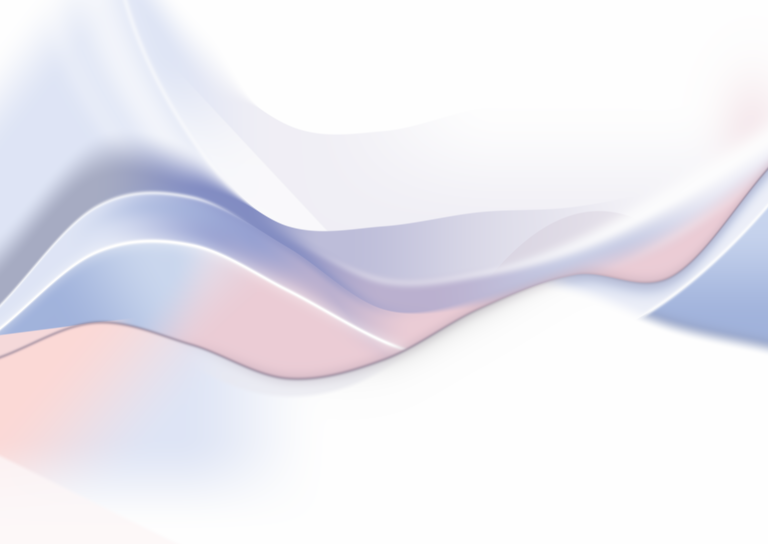
Give the GLSL for this background, as a Shadertoy shader.

```glsl
const vec3 WHITE = vec3(.995);
const vec3 PALE = vec3(.87, .895, .96);
const vec3 BLUE = vec3(.63, .7, .86);
const vec3 DEEP = vec3(.51, .55, .76);
const vec3 LAVENDER = vec3(.74, .74, .85);
const vec3 MAUVE = vec3(.73, .69, .81);
const vec3 PINK = vec3(.92, .8, .835);
const vec3 SHADOW = vec3(.56, .5, .58);

// Smooth curve through nine evenly spaced heights
float spline(float x, float h[9]) {
  float s = clamp(x, 0., 1.) * 8.;
  int i = min(int(s), 7);
  float t = s - float(i), a = h[i], b = h[i + 1];
  float before = i > 0 ? h[max(i - 1, 0)] : 2. * a - b;
  float after = i < 7 ? h[min(i + 2, 8)] : 2. * b - a;
  float m = .5 * (b - before), n = .5 * (after - a);
  return a + t * (m + t * (3. * (b - a) - 2. * m - n + t * (2. * (a - b) + m + n)));
}

float ramp(float a, float b, float x) { return smoothstep(a, b, x); }
float inside(float d, float soft) { return smoothstep(-soft, soft, d); }
float glow(float d, float width) { return exp(-d * d / (width * width)); }

// Pale veil and folds behind the ribbons
vec3 upperVeil(vec2 p, float px) {
  float x = p.x, depth = 1. - p.y;
  float top = spline(x, float[9](1.3, 1.15, .917, .77, .759, .8, .816, .8, .87));
  float mask = inside(top - p.y, mix(.06, px, ramp(.27, .34, x)));
  mask *= 1. - ramp(.38, .65, x) * ramp(.56, .82, p.y);
  mask *= ramp(.4, 1.6, x / .1 + depth / .18);
  float fold = x - .163 - .2 * depth - .56 * depth * depth;
  float diagonal = x - .267 - .661 * (depth - .184);
  vec3 veil = mix(PALE, vec3(.94, .935, .96), ramp(.2, .36, x));
  veil = mix(veil, WHITE, .6 * glow(fold + .035, .035) + .25 * glow(fold + .1, .02));
  veil = mix(veil, WHITE, .5 * glow(fold, .004));
  veil = mix(veil, WHITE, .65 * inside(fold, .01) * inside(-diagonal, px) * ramp(.1, .32, depth));
  vec3 col = mix(WHITE, veil, mask);
  return mix(col, PINK, .4 * glow(x - .98, .045) * glow(p.y - .76, .1));
}

// Crest, lavender sheet and bright streak
vec3 upperRibbon(vec3 col, vec2 p, float px) {
  float x = p.x, right = ramp(.6, 1., x);
  float crest = spline(x, float[9](.53, .711, .69, .584, .584, .61, .62, .66, .74));
  vec3 sheet = mix(vec3(.65, .67, .76), DEEP, ramp(.12, .27, x));
  sheet = mix(sheet, LAVENDER, ramp(.32, .42, x));
  sheet = mix(sheet, vec3(.87, .865, .915), ramp(.44, .68, x));
  float soft = mix(.045, px, ramp(.22, .34, x));
  col = mix(col, sheet, inside(crest - p.y, soft) * (1. - ramp(.62, .85, x)));
  float arch = .612 - 6. * (x - .78) * (x - .78);
  col = mix(col, vec3(.84, .81, .86), (.55 - .3 * right) * inside(arch - p.y, px));

  float streak = p.y - spline(x, float[9](.5, .62, .65, .565, .484, .497, .547, .634, .742));
  vec3 under = mix(DEEP, MAUVE, ramp(.34, .5, x));
  under = mix(under, vec3(.77, .79, .89), ramp(.55, .75, x));
  under = mix(under, vec3(.9, .9, .95), ramp(.8, .95, x));
  col = mix(col, under, inside(-streak, .018) * ramp(.27, .36, x));
  float shine = ramp(.36, .5, x) * mix(.3, .9, ramp(.55, .85, x));
  col = mix(col, WHITE, shine * glow(streak, .008 + .026 * right));
  return mix(col, WHITE, .5 * right * glow(streak + .075, .012));
}

// Light band and blue to pink sheet
vec3 lowerRibbon(vec3 col, vec2 p, float px) {
  float x = p.x, left = 1. - ramp(.24, .34, x);
  float d = spline(x, float[9](.438, .619, .637, .545, .431, .444, .499, .567, .69)) - p.y;
  vec3 band = mix(PALE, vec3(.59, .63, .82), ramp(.12, .3, x));
  band = mix(band, MAUVE, ramp(.32, .42, x));
  band = mix(band, PINK, max(ramp(.42, .54, x), ramp(.02, .11, d) * ramp(.25, .4, x)));
  col = mix(col, band, inside(d, mix(px, .03, ramp(.5, .8, x))));
  col = mix(col, BLUE, .5 * left * ramp(.08, .2, x) * glow(d - .025, .025));
  col = mix(col, WHITE, .65 * left * glow(d, .004));
  col = mix(col, DEEP, .45 * glow(d, .012) * glow(x - .4, .09));

  float e = spline(x, float[9](.396, .536, .549, .466, .372, .31, .2, .2, .2)) - p.y;
  vec3 sheet = mix(BLUE, vec3(.79, .84, .93), ramp(.06, .24, x + .4 * (p.y - .45)));
  sheet = mix(sheet, vec3(.88, .88, .935), ramp(.22, .29, x));
  sheet = mix(sheet, PINK, ramp(.25, .36, x + .5 * e));
  col = mix(col, sheet, inside(e, px) * (1. - ramp(.4, .55, x)));
  float shine = .75 * glow(e, .004) + .25 * glow(e, .016);
  col = mix(col, WHITE, shine * (1. - ramp(.5, .57, x)));
  float strip = inside(.384 + .18 * x - p.y, px) * (1. - ramp(.12, .18, x));
  return mix(col, vec3(.96, .85, .855), strip);
}

// Colour wash, shadow and blue wedge below the hem
vec3 lowerField(vec2 p, float d, float px) {
  float x = p.x;
  vec3 wash = mix(vec3(.985, .85, .84), PALE, ramp(.06, .3, x + .6 * (.33 - p.y)));
  vec3 col = mix(WHITE, wash, (1. - ramp(.23, .43, x)) * ramp(.02, .2, p.y));
  col = mix(col, vec3(.99, .965, .968), .8 * inside(.162 - .7 * x - p.y, .006));
  float trail = p.y - .271 - 3.4 * (x - .38) * (x - .38);
  float reach = ramp(.24, .3, x) * (1. - ramp(.45, .54, x));
  col = mix(col, vec3(.91, .91, .94), .65 * reach * inside(trail, .006));
  col = mix(col, vec3(.65), .45 * exp(-max(d, 0.) / .022) * glow(x - .58, .12));

  float base = p.y - spline(x, float[9](.5, .5, .5, .5, .5, .5, .466, .4, .36));
  float t = (x - .833) / .167;
  float rim = .416 + .14 * t + .066 * t * t - p.y;
  vec3 glass = mix(vec3(.93, .94, .975), vec3(.76, .8, .9), glow(d, .025));
  vec3 wedge = mix(BLUE, vec3(.78, .83, .93), ramp(.4, .6, p.y));
  wedge = mix(wedge, vec3(.57, .61, .73), .6 * glow(base, .018));
  col = mix(col, mix(glass, wedge, inside(rim, px)), inside(base, .016) * ramp(.68, .76, x));
  return mix(col, WHITE, .85 * glow(rim, .005) * ramp(.82, .85, x));
}

void mainImage(out vec4 fragColor, in vec2 fragCoord) {
  vec2 p = fragCoord / iResolution.xy;
  float px = 1.2 / iResolution.y;
  float hem = p.y - spline(p.x, float[9](.343, .407, .366, .304, .339, .433, .495, .492, .69));
  vec3 ribbons = lowerRibbon(upperRibbon(upperVeil(p, px), p, px), p, px);
  vec3 col = mix(lowerField(p, -hem, px), ribbons, inside(hem, px));
  // Fine dark hem
  col = mix(col, SHADOW, (.55 - .35 * glow(p.x - .75, .14)) * glow(hem, .0035));
  col = mix(col, SHADOW, .16 * glow(hem, .014) * ramp(.2, .35, p.x));
  fragColor = vec4(col, 1.);
}
```
